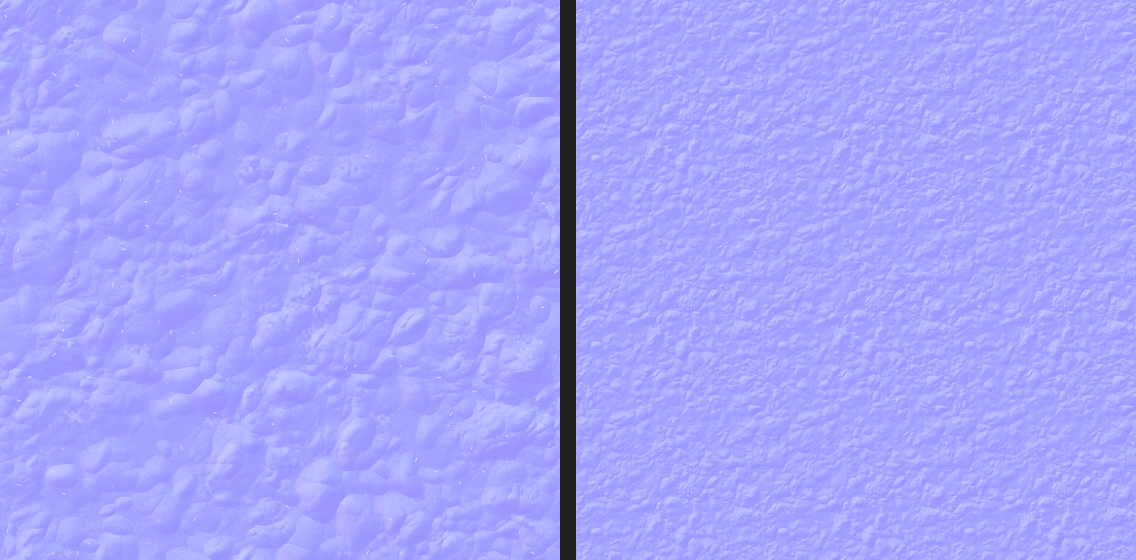
Left: one tile. Right: repeated 3 by 3.
Reproduce this texture map procedurally as a three.js fragment shader.

```glsl
varying vec2 vUv;

const vec3 MID = vec3(0.639, 0.639, 1.0);
const vec3 SHADE = vec3(0.605, 0.572, 1.0);
const vec3 LIGHT = vec3(0.81, 0.825, 1.0);
const vec3 SPECK = vec3(0.87, 0.91, 1.0);
const vec2 RED_DIR = vec2(-0.66, 0.75);
const vec2 GREEN_DIR = vec2(-0.50, 0.87);
const float LEAN = 0.42;        // main direction of the lumps, radians
const float RELIEF = 1.0;       // overall slope gain
const float TILT = 0.42;        // steeper on the shaded side
const float WARP = 0.011;
const float STEP = 0.0012;      // spacing of the slope samples
const float GRAIN = 0.17;
const float SPECK_SHARE = 0.09;

vec2 hash2(vec2 c) {
  vec3 p = fract(c.xyx * vec3(0.1031, 0.1030, 0.0973));
  p += dot(p, p.yzx + 33.33);
  return fract((p.xx + p.yz) * p.zy);
}

// Wrapping smooth value noise, -1 to 1
float noise(vec2 p, vec2 period, float seed) {
  vec2 c = floor(p), f = p - c;
  f = f * f * f * (f * (f * 6.0 - 15.0) + 10.0);
  vec2 lo = mod(c, period) + seed, hi = mod(c + 1.0, period) + seed;
  float a = mix(hash2(lo).x, hash2(vec2(hi.x, lo.y)).x, f.x);
  float b = mix(hash2(vec2(lo.x, hi.y)).x, hash2(hi).x, f.x);
  return 2.0 * mix(a, b, f.y) - 1.0;
}

float tiled(vec2 uv, float n, float seed) {
  return noise(uv * n, vec2(n), seed);
}

vec2 rotate(vec2 p, float a) {
  float s = sin(a), c = cos(a);
  return vec2(c * p.x + s * p.y, c * p.y - s * p.x);
}

// Overlapping leaning domes, n cells across
float domes(vec2 uv, float n, float seed) {
  vec2 g = uv * n, base = floor(g);
  float top = 0.0;
  for (int j = -1; j <= 1; j++) {
    for (int i = -1; i <= 1; i++) {
      vec2 cell = base + vec2(float(i), float(j));
      vec2 id = mod(cell, n) + seed;
      vec2 spot = hash2(id), kind = hash2(id + 71.0);
      float radius = mix(0.28, 0.74, kind.x);
      vec2 d = (g - cell - spot) / radius;
      vec2 q = rotate(d, LEAN + 3.0 * (kind.y - 0.5)) * vec2(0.86, 1.14);
      float e = max(1.0 - dot(q, q), 0.0);
      e = e * e / (e + 0.15);
      float h = radius * e * (1.0 - TILT * dot(d, GREEN_DIR));
      top = max(top, h * mix(0.35, 1.2, fract(kind.y * 7.0)));
    }
  }
  return top / n;
}

float height(vec2 uv) {
  vec2 w = vec2(tiled(uv, 11.0, 3.0), tiled(uv, 11.0, 40.0));
  w += 0.45 * vec2(tiled(uv, 31.0, 8.0), tiled(uv, 31.0, 90.0));
  vec2 p = uv + WARP * w;
  float rough = smoothstep(-0.5, 0.5, tiled(uv, 7.0, 17.0));
  float h = 0.42 * domes(p, 11.0, 5.0);
  h += 0.44 * domes(p, 20.0, 130.0);
  h += 0.42 * rough * domes(p, 37.0, 260.0);
  // Slanted wrinkles on a sheared lattice that still wraps
  vec2 period = vec2(17.0, 13.0);
  vec2 slant = vec2(p.x - p.y, 2.0 * p.y - p.x) * period;
  h += 0.0015 * noise(slant, period, 55.0);
  h += 0.0014 * tiled(p, 41.0, 210.0);
  h += 0.0005 * rough * tiled(p, 97.0, 310.0);
  return h;
}

// Sparse bright flecks, each a short dash of its own length
float flecks(vec2 uv, float n) {
  vec2 g = uv * n, cell = floor(g), id = mod(cell, n);
  vec2 pick = hash2(id + 400.0), spot = hash2(id + 530.0);
  vec2 d = rotate(g - cell - 0.3 - 0.4 * spot, 6.28 * pick.y);
  d.x -= clamp(d.x, -0.17 * spot.x, 0.17 * spot.x);
  float body = 1.0 - smoothstep(0.01, 0.09, length(d));
  return step(pick.x, SPECK_SHARE) * body * mix(0.3, 1.0, spot.y);
}

float ramp(float tone, float dark, float mid, float light) {
  return tone > 0.0 ? mix(mid, light, 1.0 - exp(-tone))
                    : mix(mid, dark, 1.0 - exp(1.5 * tone));
}

void main() {
  vec2 uv = vUv;
  float h = height(uv);
  vec2 slope = vec2(height(uv + vec2(STEP, 0.0)), height(uv + vec2(0.0, STEP))) - h;
  slope *= -RELIEF / STEP;

  // Fine grain, with pitted glints in a few scuffed patches
  float scuff = smoothstep(0.5, 0.9, tiled(uv, 16.0, 610.0));
  float fine = tiled(uv, 480.0, 20.0);
  vec2 grain = GRAIN * (fine + 0.4 * vec2(1.0, -1.0) * tiled(uv, 480.0, 77.0));
  float pits = tiled(uv, 170.0, 33.0) * (0.6 + 0.6 * tiled(uv, 83.0, 12.0));
  grain += 0.8 * scuff * pits;

  float red = dot(slope, RED_DIR) + grain.x;
  float green = dot(slope, GREEN_DIR) + grain.y;
  vec3 color = vec3(ramp(red, SHADE.r, MID.r, LIGHT.r),
                    ramp(green, SHADE.g, MID.g, LIGHT.g), 1.0);
  color = mix(color, SPECK, 0.9 * flecks(uv, 48.0));
  gl_FragColor = vec4(color, 1.0);
}
```
